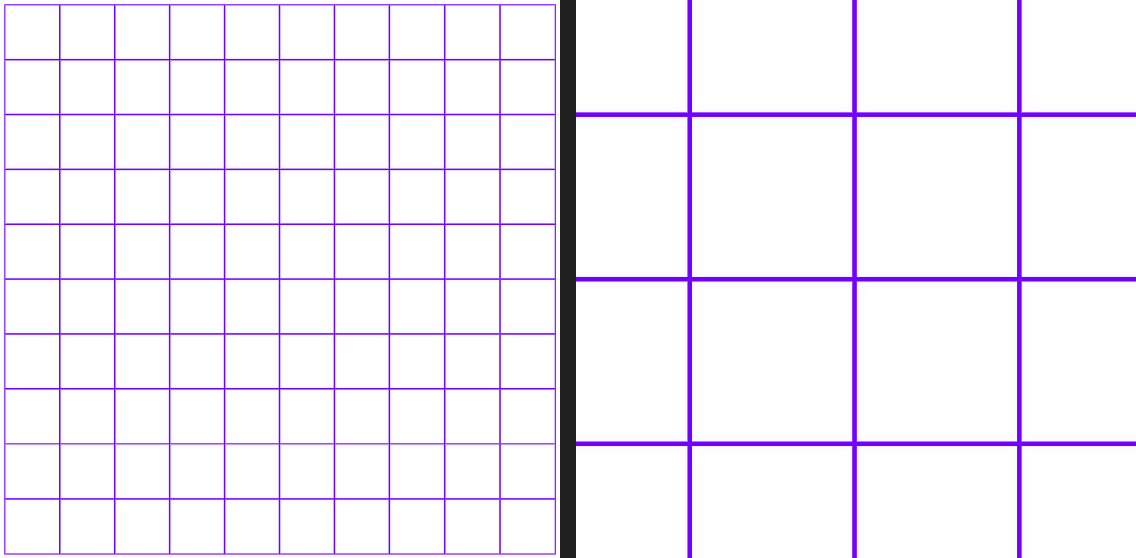
Left: the whole. Right: its middle third, enlarged.
Reproduce this pattern procedurally as a Shadertoy shader.

```glsl
// A ten by ten grid of thin violet lines on white, inside a narrow margin.
// Each axis finds its nearest rule and turns the distance into coverage;
// the last cells are slightly wider, and the outer frame is finer.

#define CELLS 10.0
#define MARGIN 0.00863
#define PITCH vec2(0.0981, 0.0983)
#define STRETCH vec2(0.00066, 0.0004)
#define STRETCH_FROM 7.0
#define INNER_WIDTH 0.00275
#define FINE_WIDTH 0.0020
#define HALO_RADIUS 0.0045
#define HALO_STRENGTH 0.025
#define INK vec3(0.44, 0.0, 1.0)
#define PAPER vec3(1.0)

// Position of the rules with the given indices, as a fraction of the canvas
vec2 rulePosition(vec2 index) {
    return MARGIN + PITCH * index + STRETCH * max(index - STRETCH_FROM, 0.0);
}

// Part of a pixel covered by a band, with all lengths in pixels
vec2 bandCoverage(vec2 dist, vec2 width) {
    vec2 lower = max(dist - 0.5, -0.5 * width);
    vec2 upper = min(dist + 0.5, 0.5 * width);
    return clamp(upper - lower, 0.0, 1.0);
}

void mainImage(out vec4 fragColor, in vec2 fragCoord) {
    // Rows are counted downward from the upper edge
    vec2 size = iResolution.xy;
    vec2 uv = fragCoord / size;
    uv.y = 1.0 - uv.y;

    // Nearest vertical rule in x, nearest horizontal rule in y
    vec2 index = clamp(floor((uv - MARGIN) / PITCH + 0.5), 0.0, CELLS);
    vec2 dist = abs(uv - rulePosition(index)) * size;

    // The frame and one lower row are drawn finer
    vec2 fine = step(CELLS * 0.5 - 0.5, abs(index - CELLS * 0.5));
    fine.y = max(fine.y, 1.0 - step(0.5, abs(index.y - 8.0)));
    vec2 width = mix(vec2(INNER_WIDTH), vec2(FINE_WIDTH), fine) * size.y;

    // Rules stop at the frame, so each axis is cut by the other's extent
    vec2 first = rulePosition(vec2(0.0));
    vec2 last = rulePosition(vec2(CELLS));
    vec2 inset = min(uv - first, last - uv) * size;
    vec2 extent = clamp(inset + 0.5 * FINE_WIDTH * size.y + 0.5, 0.0, 1.0);

    // Solid line with a faint soft fringe
    vec2 reach = dist / (HALO_RADIUS * size.y);
    vec2 halo = HALO_STRENGTH * exp(-reach * reach);
    vec2 ink = max(bandCoverage(dist, width), halo) * extent.yx;

    fragColor = vec4(mix(PAPER, INK, max(ink.x, ink.y)), 1.0);
}
```
